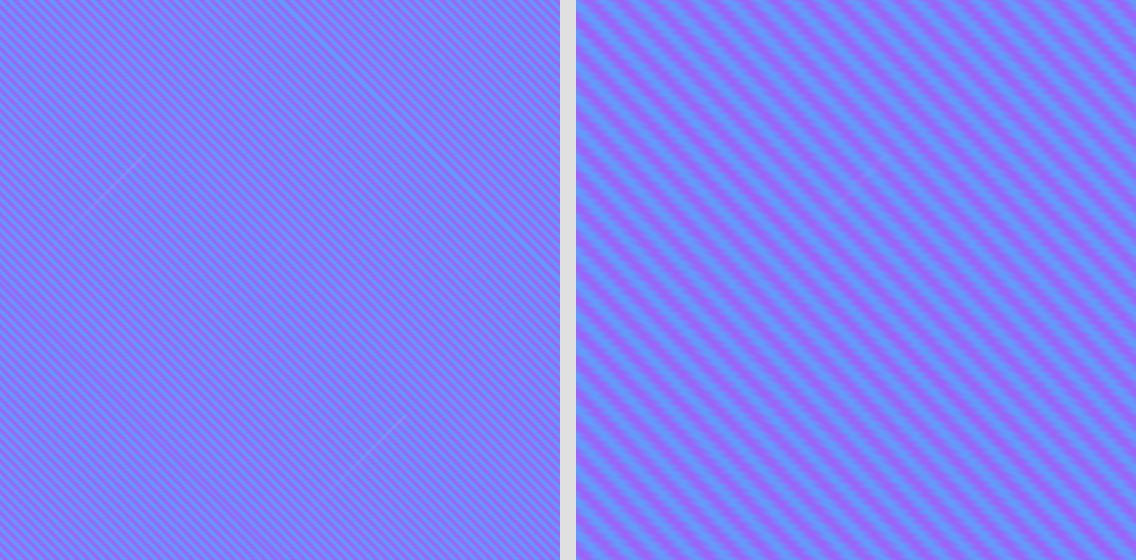
Left: the whole. Right: its middle third, enlarged.
A three.js fragment shader for this texture map:

```glsl
// Normal map of fine diagonal twill ridges with faint tile seams
varying vec2 vUv;

const float TAU = 6.2831853;

// Soft line centred on zero
float softLine(float offset, float width) {
  return exp(-offset * offset / (width * width));
}

// Light scratch across the ridges, fading towards its lower end
float crossSeam(float offset, float along, float start, float end) {
  float fade = smoothstep(start, end, along);
  return softLine(offset, 0.003) * fade * (1.0 - smoothstep(end, end + 0.01, along));
}

void main() {
  float across = vUv.x + vUv.y;
  float along = vUv.x - vUv.y;

  // Ridges: 54 repeats per side, with a small slip at the diagonal seams
  float inner = step(abs(across - 1.0), 0.5);
  float phase = 54.0 * across + mix(0.4, 0.6, inner);

  // Thread grain: fine rows nudge the ridge edges sideways
  phase += 0.055 * sin(TAU * 200.0 * vUv.y + 1.5 * sin(TAU * 27.0 * vUv.x));

  // Slightly pointed ridge profile
  float slope = 0.105 * cos(TAU * phase) + 0.004 * cos(3.0 * TAU * phase);

  // Diagonal seams lean one way or the other
  slope += 0.03 * softLine(across - 0.5, 0.004);
  slope += 0.015 * softLine(across - 0.987, 0.004);
  slope -= 0.02 * softLine(across - 1.5, 0.005);

  // Cross seams flatten and lighten the ridges
  float seam = crossSeam(abs(along) - 0.466, across, 0.55, 0.98);
  seam += 0.4 * crossSeam(along + 0.056, across, 0.97, 1.09);
  slope *= 1.0 - 0.35 * seam;

  vec3 normalColor = vec3(0.498 + slope, 0.5 - slope, 0.978 - 0.04 * slope);
  gl_FragColor = vec4(normalColor + vec3(0.05, 0.05, 0.0) * seam, 1.0);
}
```
